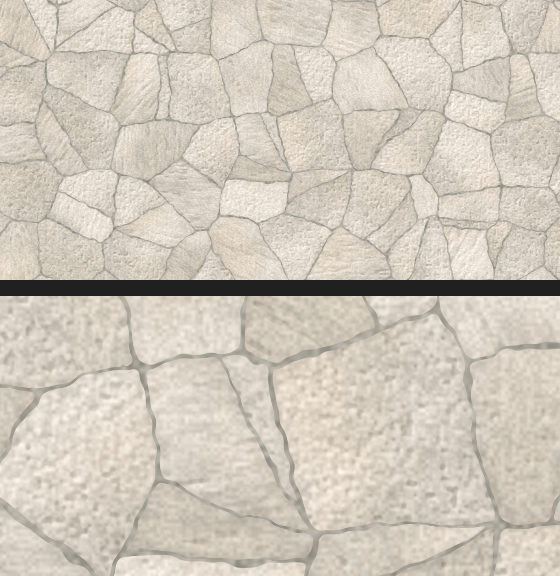
Top, the full canvas; bottom, a detail of the centre.
Give the GLSL for this texture, as a Shadertoy shader.

```glsl
// Draws a wall of irregular pale flagstones with thin grey mortar joints.

const float STONES_PER_HEIGHT = 5.0;
const float JOINT_HALF_WIDTH = 0.0027;
const vec3 PALE_STONE = vec3(0.922, 0.888, 0.846);
const vec3 GREY_STAIN = vec3(0.740, 0.714, 0.660);
const vec3 WARM_STAIN = vec3(0.885, 0.832, 0.757);
const vec3 GROOVE = vec3(0.700, 0.670, 0.610);
const vec3 MORTAR = vec3(0.645, 0.628, 0.585);

float hash(vec2 p) {
    return fract(sin(dot(p, vec2(127.1, 311.7))) * 43758.5453);
}

float noise(vec2 p) {
    vec2 i = floor(p), f = fract(p);
    f = f * f * (3.0 - 2.0 * f);
    float low = mix(hash(i), hash(i + vec2(1, 0)), f.x);
    float high = mix(hash(i + vec2(0, 1)), hash(i + vec2(1, 1)), f.x);
    return mix(low, high, f.y);
}

float fbm(vec2 p) {
    float sum = 0.0, amp = 0.53;
    for (int i = 0; i < 4; i++) {
        sum += amp * noise(p);
        p = mat2(1.6, 1.2, -1.2, 1.6) * p + 7.3;
        amp *= 0.5;
    }
    return sum;
}

vec2 rotate(vec2 p, float a) {
    return vec2(cos(a) * p.x + sin(a) * p.y, cos(a) * p.y - sin(a) * p.x);
}

float smoothMin(float a, float b, float k) {
    float h = max(k - abs(a - b), 0.0) / k;
    return min(a, b) - h * h * k * 0.25;
}

vec2 stoneCentre(vec2 cell) {
    return cell + 0.5 + 0.85 * (vec2(hash(cell), hash(cell + 41.7)) - 0.5);
}

// Squared distance less a random weight, so that stones differ in size.
float stoneDistance(vec2 p, vec2 cell) {
    vec2 d = p - stoneCentre(cell);
    return dot(d, d) - 0.28 * hash(cell + 83.1);
}

// Returns the distance to the nearest joint, and the stone's id in yz.
vec3 stoneLayout(vec2 p) {
    vec2 base = floor(p), id = base;
    float nearest = 1e5;
    for (int y = -2; y <= 2; y++)
    for (int x = -2; x <= 2; x++) {
        vec2 cell = base + vec2(x, y);
        float d = stoneDistance(p, cell);
        if (d < nearest) { nearest = d; id = cell; }
    }
    vec2 centre = stoneCentre(id);
    float edge = 1.0;
    for (int y = -2; y <= 2; y++)
    for (int x = -2; x <= 2; x++) {
        if (x == 0 && y == 0) continue;
        vec2 cell = id + vec2(x, y);
        float gap = stoneDistance(p, cell) - nearest;
        edge = smoothMin(edge, 0.5 * gap / length(stoneCentre(cell) - centre), 0.04);
    }
    // Some stones are cut in two, which makes T-shaped joints.
    if (hash(id + 19.4) < 0.42) {
        float cut = rotate(p - centre, 6.283 * hash(id + 5.2)).x - 0.12;
        edge = smoothMin(edge, abs(cut), 0.04);
        id += 0.37 * step(0.0, cut);
    }
    return vec3(max(edge, 0.0), id);
}

// Surface height: pitted on some stones, cleft in streaks on others.
float stoneHeight(vec2 p, float angle, float streaked) {
    float pits = 0.5 * noise(p * 75.0) + 0.5 * noise(p * 150.0);
    vec2 q = rotate(p, angle) + 0.012 * noise(p * 14.0);
    float streaks = 0.6 * noise(q * vec2(18.0, 85.0)) + 0.4 * noise(q * vec2(60.0, 150.0));
    return mix(pits, streaks, streaked);
}

vec3 stoneColour(vec2 p, vec2 id, float edge) {
    float angle = 3.1416 * hash(id + 3.3);
    float streaked = 0.9 * smoothstep(0.5, 0.75, hash(id + 61.0));
    vec2 shift = 9.0 * vec2(hash(id + 11.0), hash(id + 23.0));
    vec2 q = p + shift;

    float height = stoneHeight(q, angle, streaked);
    float relief = height - stoneHeight(q + vec2(-0.004, 0.005), angle, streaked);
    float stain = smoothstep(0.32, 0.74, fbm(q * 6.0) + 0.14 * (hash(id + 31.0) - 0.5));
    float warmth = smoothstep(0.4, 0.75, fbm(q * 4.0 + 50.0));
    float wear = smoothstep(0.45, 0.75, height) * (0.2 + 0.8 * stain);
    // Sparse dark hollows gather in the stained parts.
    float groove = smoothstep(0.36, 0.2, height) * (0.35 + 0.65 * stain);

    vec3 colour = mix(PALE_STONE, WARM_STAIN, 0.7 * warmth);
    colour = mix(colour, GREY_STAIN, 0.45 * stain + 0.42 * wear);
    colour = mix(colour, GROOVE, 0.55 * groove);
    colour += 0.18 * relief + 0.025 * (hash(id + 71.0) - 0.5);
    colour += 0.10 * (noise(q * 230.0) - 0.5);
    return colour * (1.0 - 0.07 * exp(-edge / 0.008));
}

void mainImage(out vec4 fragColor, in vec2 fragCoord) {
    vec2 p = fragCoord / iResolution.y;
    float pixel = 1.0 / iResolution.y;

    // Bend and roughen the joints.
    vec2 bend = vec2(fbm(p * 6.0), fbm(p * 6.0 + 30.0)) - 0.5;
    vec2 chips = vec2(noise(p * 60.0), noise(p * 60.0 + 17.0)) - 0.5;
    vec3 stone = stoneLayout((p + 0.06 * bend + 0.006 * chips) * STONES_PER_HEIGHT);
    float edge = stone.x / STONES_PER_HEIGHT;

    // Joints vary in width and fade here and there.
    float halfWidth = JOINT_HALF_WIDTH * (0.45 + 1.1 * noise(p * 30.0));
    float joint = 1.0 - smoothstep(halfWidth - 0.6 * pixel, halfWidth + 0.6 * pixel, edge);
    joint *= 0.65 + 0.35 * smoothstep(0.2, 0.6, noise(p * 38.0 + 90.0));
    vec3 mortar = MORTAR + 0.2 * (noise(p * 140.0) - 0.5);
    vec3 colour = mix(stoneColour(p, stone.yz, edge), mortar, joint);
    fragColor = vec4(clamp(colour, 0.0, 1.0), 1.0);
}
```
